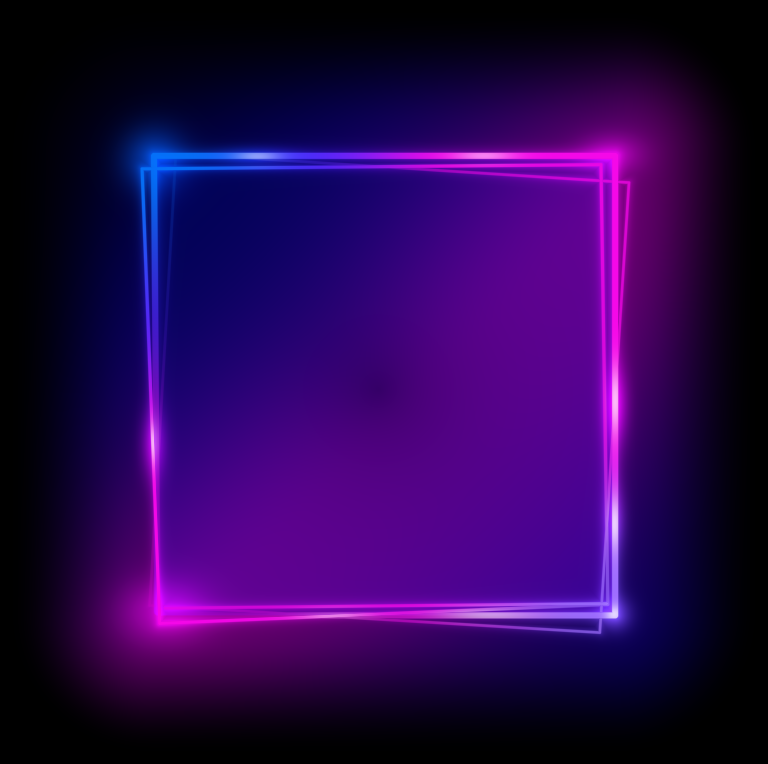
This background is drawn by a WebGL 1 fragment shader. Its source:

```glsl
precision highp float;
// Three tilted neon square frames glowing over a violet and navy backdrop.

uniform vec2 u_resolution;

const vec3 AZURE = vec3(0.02, 0.46, 1.0);
const vec3 INDIGO = vec3(0.34, 0.16, 1.0);
const vec3 MAGENTA = vec3(0.96, 0.03, 0.91);
const vec3 LILAC = vec3(0.62, 0.43, 1.0);

// Signed distance to a rounded box.
float roundBox(vec2 p, vec2 halfSize, float radius) {
  vec2 q = abs(p) - halfSize + radius;
  return length(max(q, 0.0)) + min(max(q.x, q.y), 0.0) - radius;
}

// Soft diagonal colour field; the panel is brighter than the surroundings.
vec3 backdrop(vec2 p, float panel) {
  float diagonal = p.x - p.y;
  float offset = diagonal - 0.08;
  float spread = offset < 0.0 ? 0.31 : mix(0.40, 0.65, panel);
  float purple = exp(-offset * offset / (spread * spread));

  float inset = -roundBox(p - 0.5, vec2(0.5), 0.2);
  float vignette = smoothstep(0.015, 0.18, inset);
  vignette *= smoothstep(-0.95, -0.3, diagonal);
  vec3 outer = vec3(0.38 * purple, 0.0, 0.31 + 0.08 * purple) * vignette;
  outer += vec3(0.003, 0.0, 0.025) * smoothstep(0.0, 0.1, inset);

  float blue = mix(0.35, 0.58, smoothstep(-0.5, 0.05, diagonal));
  vec3 inner = vec3(0.38 * purple, 0.01, blue);
  float dimple = exp(-length(p - vec2(0.493, 0.49)) * 9.0);
  inner -= vec3(0.15, 0.01, 0.17) * dimple;
  return mix(outer, inner, panel);
}

// Tube colour changes with distance from two opposite corners.
vec3 neonColor(vec2 p) {
  float fromBlue = length(p - vec2(0.2, 0.8));
  float fromLilac = length(p - vec2(0.8, 0.195));
  vec3 color = mix(AZURE, INDIGO, smoothstep(0.03, 0.24, fromBlue));
  color = mix(color, MAGENTA, smoothstep(0.2, 0.4, fromBlue));
  return mix(LILAC, color, smoothstep(0.04, 0.27, fromLilac));
}

// One tube: x is its solid core, y its halo; strength varies end to end.
vec2 tube(vec2 p, vec2 a, vec2 b, float width, float startGain, float endGain) {
  vec2 along = b - a;
  float t = clamp(dot(p - a, along) / dot(along, along), 0.0, 1.0);
  float d = length(p - a - along * t);
  float aa = 0.8 / u_resolution.y;
  float core = 1.0 - smoothstep(width - aa, width + aa, d);
  float halo = exp(-max(d - width, 0.0) / (0.003 + width));
  return vec2(core, 0.28 * halo) * mix(startGain, endGain, t);
}

// Four tubes joined at corners, each corner with its own strength.
vec2 frame(vec2 p, vec2 a, vec2 b, vec2 c, vec2 d, float width, vec4 gain) {
  vec2 light = tube(p, a, b, width, gain.x, gain.y);
  light = max(light, tube(p, b, c, width, gain.y, gain.z));
  light = max(light, tube(p, c, d, width, gain.z, gain.w));
  return max(light, tube(p, d, a, width, gain.w, gain.x));
}

// Stretched spot of light.
float flare(vec2 p, vec2 center, vec2 radius) {
  vec2 q = (p - center) / radius;
  return exp(-dot(q, q));
}

void main() {
  vec2 p = gl_FragCoord.xy / u_resolution;
  float aa = 1.0 / u_resolution.y;
  float box = roundBox(p - vec2(0.5008, 0.4953), vec2(0.3003, 0.3008), 0.005);
  vec3 color = backdrop(p, 1.0 - smoothstep(-aa, aa, box));
  vec3 neon = neonColor(p);

  // Upright thick frame and two thin tilted frames.
  vec2 upright = frame(p, vec2(0.2005, 0.796), vec2(0.801, 0.796),
    vec2(0.801, 0.1945), vec2(0.205, 0.1945), 0.0041, vec4(0.9, 1.0, 1.0, 0.05));
  vec2 left = frame(p, vec2(0.185, 0.779), vec2(0.7825, 0.7845),
    vec2(0.7915, 0.209), vec2(0.208, 0.184), 0.0022, vec4(0.9, 0.85, 0.6, 1.0));
  vec2 right = frame(p, vec2(0.229, 0.799), vec2(0.819, 0.761),
    vec2(0.781, 0.172), vec2(0.195, 0.2075), 0.0018, vec4(0.15, 0.75, 0.7, 0.2));
  vec2 rail = tube(p, vec2(0.215, 0.204), vec2(0.79, 0.21), 0.002, 0.6, 0.9);
  vec2 light = max(max(upright, left), max(right, rail));

  // Wide corner glows and side blooms.
  float bloom = 0.45 * flare(p, vec2(0.2, 0.792), vec2(0.04));
  bloom += 0.3 * flare(p, vec2(0.797, 0.798), vec2(0.04, 0.025));
  bloom += 0.35 * flare(p, vec2(0.215, 0.2), vec2(0.055, 0.04));
  bloom += 0.4 * flare(p, vec2(0.8, 0.196), vec2(0.022));
  bloom += 0.4 * flare(p, vec2(0.2, 0.42), vec2(0.016, 0.045));
  bloom += 0.4 * flare(p, vec2(0.802, 0.47), vec2(0.016, 0.05));
  bloom += 0.3 * flare(p, vec2(0.8, 0.32), vec2(0.014, 0.04));
  bloom += 0.3 * flare(p, vec2(0.335, 0.795), vec2(0.05, 0.012));

  // Hot highlights travel along the tubes.
  float heat = flare(p, vec2(0.2, 0.42), vec2(0.01, 0.03));
  heat += flare(p, vec2(0.801, 0.475), vec2(0.01, 0.045));
  heat += flare(p, vec2(0.8, 0.315), vec2(0.01, 0.035));
  heat += flare(p, vec2(0.8, 0.196), vec2(0.012));
  heat += flare(p, vec2(0.63, 0.195), vec2(0.065, 0.01));
  heat += 0.8 * flare(p, vec2(0.435, 0.194), vec2(0.05, 0.01));
  heat += 0.7 * flare(p, vec2(0.335, 0.795), vec2(0.03, 0.01));
  heat += 0.7 * flare(p, vec2(0.63, 0.796), vec2(0.04, 0.01));

  color += neon * (light.y + bloom) * (1.0 - 0.3 * light.x);
  color = mix(color, mix(neon, vec3(1.0), 0.72 * min(heat, 1.0)), light.x);
  gl_FragColor = vec4(clamp(color, 0.0, 1.0), 1.0);
}
```
